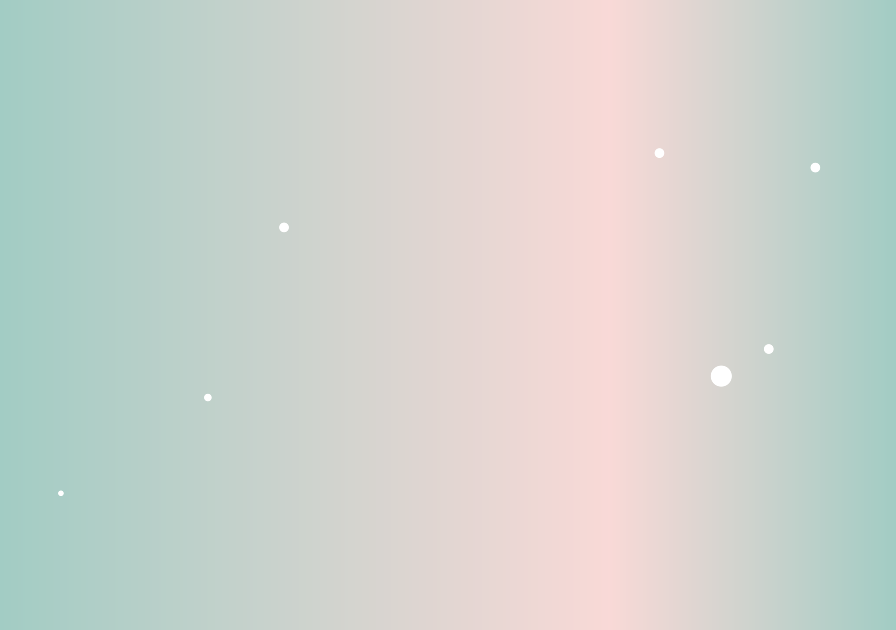
Give the GLSL for this background, as a Shadertoy shader.

```glsl
// A soft horizontal wash from teal to pink and back, with an off-centre crest,
// scattered with a few white dots. The wash is a skewed triangle wave across
// the width; each dot is an antialiased circle distance function.

const vec3 TEAL = vec3(0.635, 0.800, 0.768);
const vec3 PINK = vec3(0.975, 0.852, 0.842);
const vec3 DOT_COLOR = vec3(1.0);
const float CREST_X = 0.680;  // pink crest, as a fraction of the width

// Dots: centre as a fraction of the canvas, radius as a fraction of the height
const int DOT_COUNT = 7;
const vec3 DOTS[DOT_COUNT] = vec3[DOT_COUNT](
    vec3(0.736, 0.757, 0.0077),
    vec3(0.910, 0.734, 0.0077),
    vec3(0.317, 0.639, 0.0077),
    vec3(0.858, 0.446, 0.0077),
    vec3(0.805, 0.403, 0.0167),
    vec3(0.232, 0.369, 0.0060),
    vec3(0.068, 0.217, 0.0044)
);

// Rises from 0 at the left edge to 1 at the crest, then falls to 0 at the right
float skewedTriangle(float x) {
    return min(x / CREST_X, (1.0 - x) / (1.0 - CREST_X));
}

// Combined coverage of all dots at a point in height units
float dotCoverage(vec2 point, float aspect, float pixel) {
    float distanceToDots = 1e3;
    for (int i = 0; i < DOT_COUNT; i++) {
        vec2 center = DOTS[i].xy * vec2(aspect, 1.0);
        distanceToDots = min(distanceToDots, length(point - center) - DOTS[i].z);
    }
    return 1.0 - smoothstep(-0.5 * pixel, 0.5 * pixel, distanceToDots);
}

void mainImage(out vec4 fragColor, in vec2 fragCoord) {
    vec2 uv = fragCoord / iResolution.xy;
    float aspect = iResolution.x / iResolution.y;
    float pixel = 1.0 / iResolution.y;

    // Background wash
    vec3 color = mix(TEAL, PINK, skewedTriangle(uv.x));

    // White dots
    vec2 point = uv * vec2(aspect, 1.0);
    color = mix(color, DOT_COLOR, dotCoverage(point, aspect, pixel));

    fragColor = vec4(color, 1.0);
}
```
